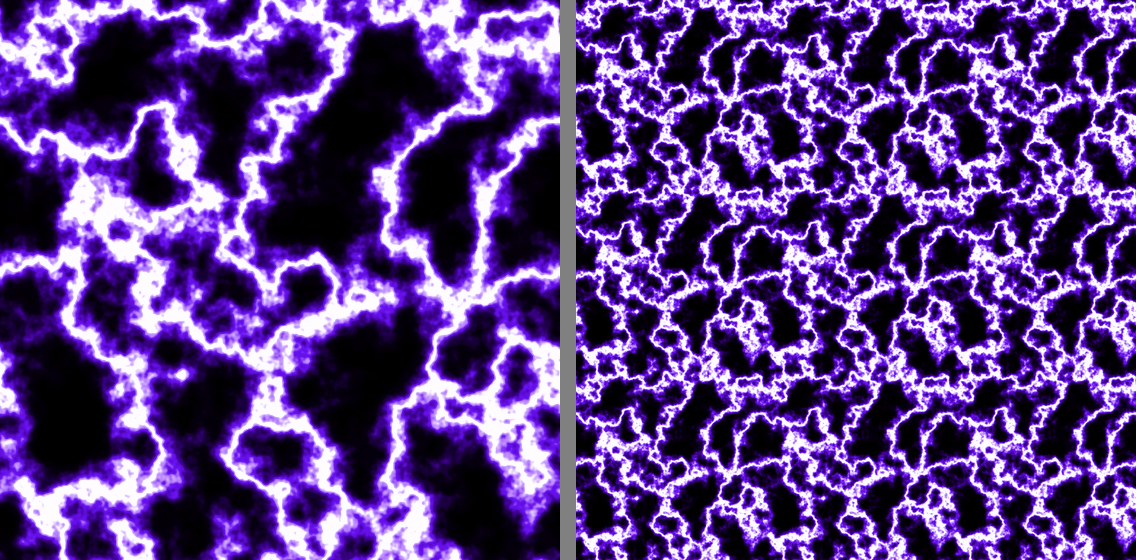
Left, the tile; right, the same tile 3 across and 3 down.
Write a WebGL 2 fragment shader that draws this texture.

```glsl
#version 300 es
precision highp float;
precision highp int;
// Electric plasma: glowing white-violet filaments winding through black voids.
// The filaments follow the zero contours of wrapping fractal gradient noise;
// the distance of the noise from zero is mapped through a colour ramp.

#define BASE_CELLS 4      // noise cells across the canvas, first octave
#define OCTAVES 6         // each octave doubles the cell count
#define GAIN 0.52         // amplitude ratio between octaves
#define SPREAD 0.25       // typical size of the summed noise
#define SEED 23u

uniform vec2 u_resolution;
out vec4 fragColor;

const float TAU = 6.2831853;

// Integer hash of a cell and an octave, returned in 0..1
float hash(ivec2 cell, uint layer) {
    uint h = uint(cell.x) * 1597334677u ^ uint(cell.y) * 3812015801u;
    h ^= (layer + SEED) * 2654435769u;
    h = (h ^ (h >> 16)) * 2146121005u;
    h = (h ^ (h >> 15)) * 2221713035u;
    return float((h ^ (h >> 16)) >> 8) / 16777216.0;
}

// Projection of the offset onto the random unit gradient of a wrapped cell
float slope(ivec2 cell, vec2 offset, int period, uint layer) {
    ivec2 wrapped = ((cell % period) + period) % period;
    float angle = TAU * hash(wrapped, layer);
    return dot(vec2(cos(angle), sin(angle)), offset);
}

// Gradient noise that repeats after a whole number of cells
float gradientNoise(vec2 p, int period, uint layer) {
    ivec2 cell = ivec2(floor(p));
    vec2 f = fract(p);
    vec2 w = f * f * f * (f * (f * 6.0 - 15.0) + 10.0);
    float a = slope(cell, f, period, layer);
    float b = slope(cell + ivec2(1, 0), f - vec2(1, 0), period, layer);
    float c = slope(cell + ivec2(0, 1), f - vec2(0, 1), period, layer);
    float d = slope(cell + ivec2(1, 1), f - vec2(1, 1), period, layer);
    return mix(mix(a, b, w.x), mix(c, d, w.x), w.y);
}

// Sum of octaves, each shifted so that the lattices do not line up
float fractalNoise(vec2 uv) {
    float sum = 0.0;
    float amplitude = 1.0;
    int period = BASE_CELLS;
    for (int i = 0; i < OCTAVES; i++) {
        vec2 shift = vec2(0.37, 0.61) * float(i);
        sum += amplitude * gradientNoise(uv * float(period) + shift, period, uint(i));
        amplitude *= GAIN;
        period *= 2;
    }
    return sum;
}

// Ramp from the white core through violet to black
vec3 plasmaColor(float d) {
    const vec3 core   = vec3(1.00, 0.99, 1.00);
    const vec3 lilac  = vec3(0.75, 0.56, 1.00);
    const vec3 violet = vec3(0.40, 0.06, 0.93);
    const vec3 indigo = vec3(0.22, 0.00, 0.52);
    const vec3 dusk   = vec3(0.10, 0.00, 0.24);
    const vec3 dark   = vec3(0.02, 0.00, 0.05);
    vec3 color = mix(core, lilac, smoothstep(0.14, 0.29, d));
    color = mix(color, violet, smoothstep(0.27, 0.46, d));
    color = mix(color, indigo, smoothstep(0.46, 0.72, d));
    color = mix(color, dusk, smoothstep(0.68, 0.92, d));
    color = mix(color, dark, smoothstep(0.88, 1.22, d));
    return mix(color, vec3(0.0), smoothstep(1.2, 1.8, d));
}

void main() {
    vec2 uv = gl_FragCoord.xy / u_resolution;
    float distanceFromContour = abs(fractalNoise(uv)) / SPREAD;
    fragColor = vec4(plasmaColor(distanceFromContour), 1.0);
}
```
